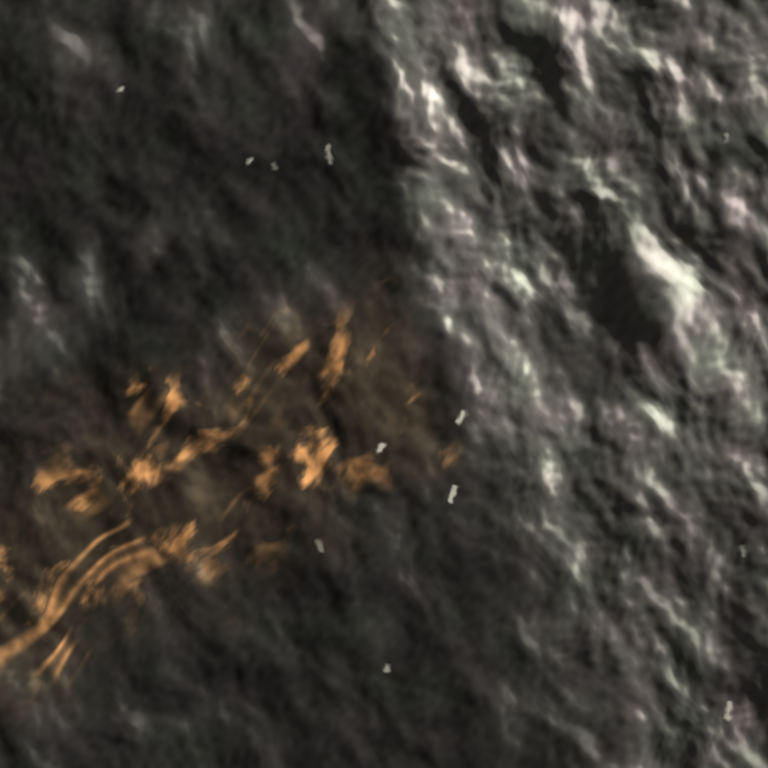
Write a Shadertoy shader that draws this texture.

```glsl
// Weathered rock under raking light: a smooth dark face at left, a rough grey face at right,
// and a patch of amber flakes and fibres. Slopes of a noise height field give the relief;
// stretched noise gives the flakes, and a loop scatters pale specks.

#define RELIEF_SCALE 13.0
#define LIGHT_STEP 0.0055
#define RELIEF_GAIN 0.95
#define GLINT_GAIN 0.42
#define DARK_LEVEL 0.145
#define GREY_LEVEL 0.300
#define FLAKE_SCALE 23.0
#define FLAKE_GAIN 1.0
#define SPECK_COUNT 12
#define STONE_TINT vec3(1.03, 1.0, 0.93)
#define BROWN vec3(0.235, 0.195, 0.150)
#define AMBER vec3(0.88, 0.62, 0.38)

vec2 hash22(vec2 p) {
    vec3 q = fract(p.xyx * vec3(0.1031, 0.1030, 0.0973));
    q += dot(q, q.yzx + 33.33);
    return fract((q.xx + q.yz) * q.zy);
}

float corner(vec2 cell, vec2 offset, vec2 f) {
    return dot(hash22(cell + offset + 91.0) * 2.0 - 1.0, f - offset);
}

// Gradient noise, about -1 to 1
float noise(vec2 p) {
    vec2 i = floor(p), f = p - i;
    vec2 u = f * f * f * (f * (f * 6.0 - 15.0) + 10.0);
    float low = mix(corner(i, vec2(0, 0), f), corner(i, vec2(1, 0), f), u.x);
    float high = mix(corner(i, vec2(0, 1), f), corner(i, vec2(1, 1), f), u.x);
    return 1.5 * mix(low, high, u.y);
}

float fbm(vec2 p) {
    float sum = 0.0, amp = 0.6;
    for (int i = 0; i < 4; i++) {
        sum += amp * noise(p);
        p = mat2(0.8, 0.6, -0.6, 0.8) * p * 2.03 + 7.3;
        amp *= 0.45;
    }
    return sum;
}

// Coordinates along and across a direction, shortened along it
vec2 stretch(vec2 p, vec2 along, float squeeze) {
    return vec2(dot(p, along) * squeeze, dot(p, vec2(-along.y, along.x)));
}

float dome(vec2 p, vec2 centre, vec2 radius) {
    vec2 d = (p - centre) / radius;
    return exp(-dot(d, d) * dot(d, d));
}

float height(vec2 p) {
    vec2 warp = 0.016 * vec2(noise(p * 9.0), noise(p * 9.0 + 31.0));
    float rough = fbm(stretch(p + warp, vec2(0.5, -0.866), 0.68) * RELIEF_SCALE);
    float boss = dome(p, vec2(0.845, 0.615), vec2(0.05, 0.05));
    float knob = dome(p, vec2(0.735, 0.945), vec2(0.035, 0.04));
    return rough * (1.0 - 0.6 * boss) + 0.85 * boss + 0.5 * knob;
}

// Pale rods and chips scattered at random
float specks(vec2 p) {
    float cover = 0.0;
    for (int i = 0; i < SPECK_COUNT; i++) {
        vec2 place = hash22(vec2(float(i) * 3.7, 12.0));
        vec2 kind = hash22(vec2(float(i) * 5.1, 47.0));
        vec2 along = normalize(vec2(kind.x - 0.5, 1.0));
        vec2 d = stretch(p - place, along, 1.0);
        d.x -= clamp(d.x, -0.011 * kind.y, 0.011 * kind.y);
        float wobble = 0.003 * noise(p * 130.0);
        cover += (0.4 + 0.6 * kind.x) * (1.0 - smoothstep(0.0, 0.007, length(d) + wobble));
    }
    return min(cover, 1.0);
}

void mainImage(out vec4 fragColor, in vec2 fragCoord) {
    vec2 p = fragCoord / iResolution.y;
    float broad = fbm(p * 3.2 + 4.0);
    float fibre = noise(stretch(p, vec2(0.7, 0.7), 0.4) * 95.0);
    float mottle = fbm(p * 24.0 + 11.0);

    // Border between the two faces, softer towards the bottom
    float side = p.x - 0.79 + 0.335 * p.y - 0.03 * noise(p * 6.0) - 0.012 * noise(p * 25.0);
    float upper = smoothstep(0.3, 0.5, p.y);
    float rough = smoothstep(mix(-0.10, -0.02, upper), mix(0.08, 0.025, upper), side);

    // Relief lit from the upper right
    vec2 toLight = LIGHT_STEP * vec2(0.8, 0.7);
    float slope = height(p - toLight) - height(p + toLight);
    float glint = smoothstep(0.06, 0.30, slope);
    float crest = exp(-pow((side - 0.05) / 0.05, 2.0)) * mix(0.3, 1.0, upper);
    float pit = dome(p, vec2(0.765, 0.57), vec2(0.075, 0.12));

    // Grey face and dark face
    float grey = GREY_LEVEL + 0.20 * broad + RELIEF_GAIN * slope + 0.06 * mottle;
    grey += GLINT_GAIN * glint * (0.6 + 0.7 * crest) + 0.12 * crest;
    grey *= (1.0 - 0.42 * pit) * mix(0.84, 1.04, upper);
    grey = max(grey, 0.13 + 0.08 * slope);
    float smudge = smoothstep(0.0, 0.42, fbm(vec2(p.x * 9.0, p.y * 4.5) + 17.0));
    float dark = DARK_LEVEL + 0.12 * smudge * mix(0.5, 1.0, upper) + 0.06 * broad;
    dark += 0.24 * slope + 0.04 * mottle + 0.22 * glint * smudge;
    vec3 tint = STONE_TINT + vec3(0.05, -0.03, 0.03) * noise(p * 14.0 + 5.0);
    vec3 color = tint * (mix(dark, grey, rough) + 0.018 * fibre);

    // Amber patch: brown ground, slanted flakes, curling fibres at left
    float ragged = 0.06 * noise(p * 7.0 + 3.0) + 0.05 * noise(p * 19.0);
    float offBand = abs(p.y - 0.26 - 0.47 * p.x) + ragged;
    float reach = 1.0 - smoothstep(-0.10, 0.0, side);
    float patchMask = (1.0 - smoothstep(0.05, 0.24, offBand)) * reach;
    float flakeMask = (1.0 - smoothstep(0.09, 0.18, offBand)) * reach;
    vec2 curl = p + 0.02 * vec2(noise(p * 11.0 + 60.0), noise(p * 11.0 + 80.0));
    vec2 grain = stretch(curl, vec2(0.64, 0.77), 0.55) * FLAKE_SCALE;
    float flake = smoothstep(0.06, 0.46, fbm(grain) + 0.3 * noise(p * 12.0 + 9.0));
    float strand = 1.0 - smoothstep(0.0, 0.18, abs(noise(grain * vec2(0.4, 1.0) + 40.0)));
    strand *= smoothstep(-0.05, 0.3, noise(p * 10.0 + 22.0)) * (1.0 - smoothstep(0.1, 0.42, p.x));
    float gold = clamp(FLAKE_GAIN * max(flake, 0.85 * strand), 0.0, 1.0) * flakeMask;
    vec3 ground = BROWN * (0.95 + 0.5 * broad + 1.7 * slope + 0.35 * mottle + 0.08 * fibre);
    color = mix(color, ground, 0.75 * patchMask);
    color = mix(color, AMBER * (0.88 + 1.6 * slope + 0.3 * mottle), gold * 0.88);

    // Pale specks
    color = mix(color, vec3(0.80, 0.79, 0.71), 0.85 * specks(p));
    fragColor = vec4(clamp(color, 0.0, 1.0), 1.0);
}
```
